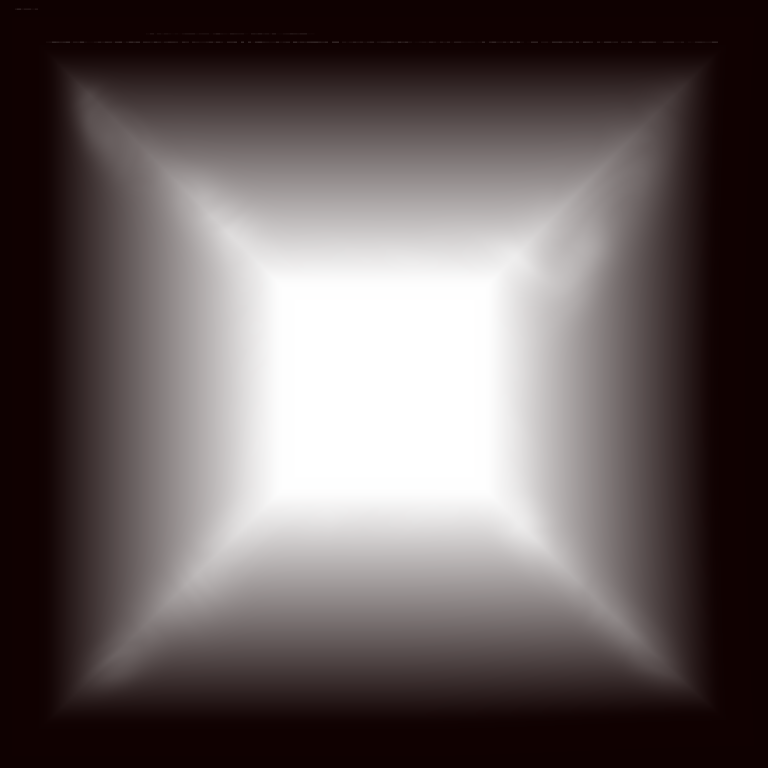
Reproduce this texture map procedurally as a Shadertoy shader.

```glsl
const vec3 UMBER = vec3(0.060, 0.002, 0.002);
const vec3 WHITE = vec3(1.0);
const vec4 OUTER = vec4(0.061, 0.060, 0.930, 0.932);  // left, bottom, right, top
const vec4 INNER = vec4(0.362, 0.357, 0.638, 0.632);

float hash(vec2 p) {
    return fract(sin(dot(p, vec2(127.1, 311.7))) * 43758.5);
}

// Ramp from the outer edge (0) to the inner edge (1), rounded at both ends
float ramp(float p, float edge, float plateau) {
    float t = (p - edge) / (plateau - edge);
    float rise = 0.5 * (t + sqrt(t * t + 0.0006));
    return 1.0 - 0.5 * (1.0 - rise + sqrt((1.0 - rise) * (1.0 - rise) + 0.0006));
}

vec2 slopes(vec2 uv, vec4 outer, vec4 inner) {
    return vec2(min(ramp(uv.x, outer.x, inner.x), ramp(uv.x, outer.z, inner.z)),
                min(ramp(uv.y, outer.y, inner.y), ramp(uv.y, outer.w, inner.w)));
}

// Layered sines, bent by each other into soft folds
float folds(vec2 p) {
    float sum = 0.0, gain = 0.5;
    for (int i = 0; i < 4; i++) {
        p += 0.6 * sin(p.yx * 1.3 + float(i));
        sum += gain * sin(p.x) * cos(p.y * 0.7);
        p = mat2(1.5, 0.9, -0.9, 1.5) * p;
        gain *= 0.55;
    }
    return sum;
}

// Tilted soft ellipse
float glow(vec2 uv, vec2 center, vec2 size, float angle) {
    float c = cos(angle), s = sin(angle);
    vec2 d = mat2(c, -s, s, c) * (uv - center) / size;
    return exp(-dot(d, d));
}

// Row of faint broken specks
float specks(vec2 uv, float y, float x0, float x1) {
    float row = smoothstep(0.0016, 0.0004, abs(uv.y - y));
    float span = step(x0, uv.x) * step(uv.x, x1);
    return row * span * hash(vec2(floor(uv.x * 220.0), y));
}

void mainImage(out vec4 fragColor, in vec2 fragCoord) {
    vec2 uv = fragCoord / iResolution.xy;

    // Slightly uneven outer frame around a square plateau
    vec4 outer = OUTER;
    outer.z += 0.012 * (uv.y - 0.5) * (uv.y - 0.5) * 4.0 - 0.004;
    outer.y += 0.012 * smoothstep(0.5, 1.0, uv.x);
    vec2 t = slopes(uv, outer, INNER);
    float level = min(t.x, t.y);

    // Hazy folds along the four diagonal seams
    float seam = exp(-pow((t.x - t.y) / 0.16, 2.0));
    float slope = smoothstep(0.02, 0.2, level) * smoothstep(1.0, 0.8, level);
    float haze = folds(uv * 22.0);
    level += seam * slope * (0.025 + 0.035 * haze);

    // Brighter wisps in each corner
    float wisps = 0.10 * glow(uv, vec2(0.760, 0.665), vec2(0.070, 0.030), 1.15)
                + 0.07 * glow(uv, vec2(0.840, 0.770), vec2(0.080, 0.035), 1.25)
                + 0.05 * glow(uv, vec2(0.680, 0.650), vec2(0.065, 0.025), -0.5)
                + 0.06 * glow(uv, vec2(0.275, 0.725), vec2(0.070, 0.035), -0.8)
                + 0.08 * glow(uv, vec2(0.120, 0.835), vec2(0.070, 0.025), -1.0)
                + 0.05 * glow(uv, vec2(0.275, 0.245), vec2(0.075, 0.040), 1.0)
                + 0.08 * glow(uv, vec2(0.155, 0.135), vec2(0.045, 0.030), 0.7)
                + 0.05 * glow(uv, vec2(0.690, 0.310), vec2(0.060, 0.030), -0.8)
                + 0.06 * glow(uv, vec2(0.830, 0.155), vec2(0.090, 0.025), -0.8);
    level += wisps * slope * (1.0 + 0.5 * haze);

    // Stray marks in the dark upper border
    level += 0.14 * specks(uv, 0.945, 0.06, 0.935);
    level += 0.08 * specks(uv, 0.956, 0.19, 0.41);
    level += 0.12 * specks(uv, 0.988, 0.02, 0.05);

    fragColor = vec4(mix(UMBER, WHITE, clamp(level, 0.0, 1.0)), 1.0);
}
```
